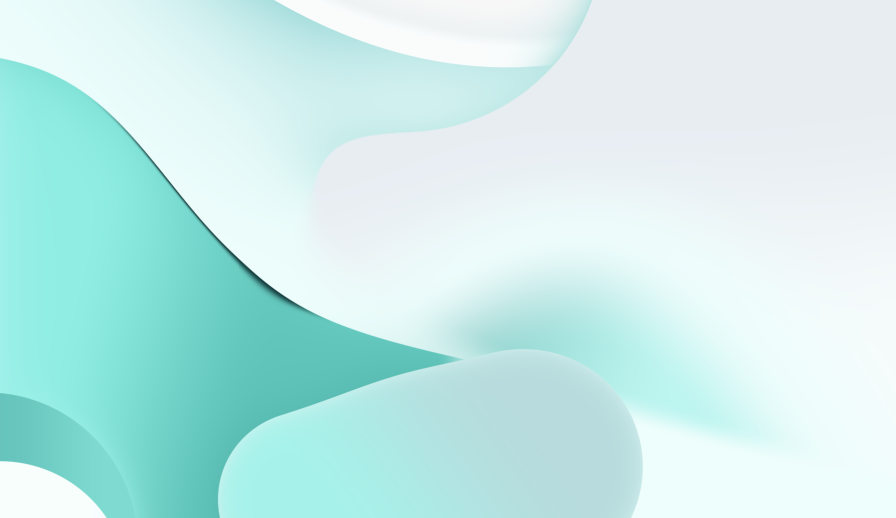
Give the GLSL for this background, as a Shadertoy shader.

```glsl
// Soft mint and teal waves with a pale petal, a hazy hill and a smooth pebble.

// Antialiased coverage of the inside (d < 0) of a shape
float fill(float d) {
    float w = 0.8 / iResolution.y;
    return 1.0 - smoothstep(-w, w, d);
}

// Smooth maximum: rounds the corner where two regions intersect
float smoothMax(float a, float b, float k) {
    float h = max(k - abs(a - b), 0.0) / k;
    return max(a, b) + h * h * k * 0.25;
}

// Distance to the hull of two circles
float taperedCapsule(vec2 p, vec2 a, float ra, vec2 b, float rb) {
    vec2 axis = b - a;
    float len = length(axis);
    axis /= len;
    vec2 q = p - a;
    float across = abs(q.x * axis.y - q.y * axis.x);
    float slope = (rb - ra) / len;
    float t = dot(q, axis) + across * slope / sqrt(1.0 - slope * slope);
    t = clamp(t / len, 0.0, 1.0);
    return length(q - axis * len * t) - mix(ra, rb, t);
}

// Hazy grey field with a blurred mint hill and a white glow along its crest
vec3 backdrop(vec2 p) {
    vec3 col = mix(vec3(0.91, 0.93, 0.95), vec3(0.965, 0.985, 0.985),
                   smoothstep(0.25, 0.75, p.y + 0.15 * (p.x - 1.2)));
    float dx = p.x - 1.121;
    float k = dx > 0.0 ? 2.0 : 1.4;
    float d = (p.y - 0.505 - k * dx * dx) / sqrt(1.0 + 4.0 * k * k * dx * dx);
    col = mix(col, vec3(0.93, 0.995, 0.99), 0.85 * exp(-pow((d + 0.04) / 0.11, 2.0)));
    vec3 hill = mix(vec3(0.54, 0.81, 0.79), vec3(0.74, 0.96, 0.94),
                    smoothstep(0.8, 1.35, p.x + 0.35 * (p.y - 0.65)));
    return mix(col, hill, smoothstep(-0.06, 0.17, d));
}

// Pale ribbon, shaded beneath the petal and beside its right rim
vec3 ribbon(vec2 p, float belowPetal, float rim) {
    vec3 col = vec3(0.935, 0.995, 0.99);
    float under = exp(-max(belowPetal, 0.0) / 0.13);
    under *= mix(0.55, 1.0, smoothstep(0.0, 0.5, p.x)) * mix(1.0, 0.6, smoothstep(0.55, 0.85, p.x));
    col = mix(col, vec3(0.66, 0.87, 0.87), under);
    float corner = exp(-max(rim, 0.0) / 0.05) * (1.0 - smoothstep(0.25, 0.45, p.y));
    return mix(col, vec3(0.70, 0.89, 0.88), 0.6 * corner);
}

// White petal with a bright lower rim and a teal shadow on the right
vec3 petal(vec2 p, float depth, float bowl) {
    vec3 col = mix(vec3(0.98, 0.99, 0.99), vec3(0.93, 0.95, 0.955),
                   smoothstep(0.01, 0.04, depth - 0.03 * (1.0 - abs(p.x - 0.8))));
    col = mix(col, vec3(0.97), smoothstep(0.05, 0.13, depth));
    return mix(col, vec3(0.66, 0.87, 0.86), 0.75 * exp(bowl / 0.035) * smoothstep(0.9, 1.08, p.x));
}

// Large teal wave: bright at the left, deeper along its tail and base
vec3 tealWave(vec2 p, float depth) {
    vec3 col = mix(vec3(0.56, 0.93, 0.89), vec3(0.38, 0.77, 0.73),
                   smoothstep(0.12, 0.58, p.x + 0.3 * (p.y - 0.55)));
    col = mix(col, vec3(0.66, 0.95, 0.93), 0.6 * exp(-max(p.x, 0.0) / 0.05));
    col = mix(col, vec3(0.42, 0.82, 0.78), 0.4 * exp(-depth / 0.05));
    float line = 0.0035 + 0.007 * exp(-pow((p.x - 0.51) / 0.07, 2.0));
    float along = smoothstep(0.15, 0.32, p.x) * (1.0 - smoothstep(0.54, 0.64, p.x));
    return mix(col, vec3(0.02, 0.14, 0.15), 0.85 * along * exp(-pow(depth / line, 2.0)));
}

void mainImage(out vec4 fragColor, in vec2 fragCoord) {
    // Canvas height is one unit; y runs down from the top
    vec2 p = fragCoord / iResolution.xy;
    p = vec2(p.x * 1.722, 1.0 - p.y);
    vec3 col = backdrop(p);

    // Ribbon: its right rim dissolves towards the bottom
    float bowl = length(p - vec2(0.778, -0.126)) - 0.381;
    float bend = max(p.y - 0.42, 0.0);
    float rim = smoothMax(-bowl, 0.596 + 4.5 * bend * bend - p.x, 0.205);
    float soft = 0.002 + 0.11 * smoothstep(0.32, 0.62, p.y);
    float dx = p.x - 0.975;
    float belowPetal = (p.y - 0.13 + 0.647 * dx * dx) / sqrt(1.0 + 1.675 * dx * dx);
    col = mix(col, ribbon(p, belowPetal, rim), smoothstep(-soft, soft, rim));

    // Petal
    col = mix(col, petal(p, -belowPetal, bowl), fill(max(belowPetal, bowl)));

    // Teal wave below an S-shaped crest
    float s = tanh((p.x - 0.325) / 0.206);
    float tail = p.x - 0.46;
    float crest = 0.349 + 0.258 * s + 0.1025 * (tail + sqrt(tail * tail + 0.001));
    float slope = 1.25 * (1.0 - s * s) + 0.2 * step(0.0, tail);
    float depth = (p.y - crest) / sqrt(1.0 + slope * slope);
    float tailEnd = 1.0 - smoothstep(0.84, 0.92, p.x);
    col = mix(col, tealWave(p, depth), fill(-depth) * tailEnd);

    // Nested arcs in the lower left corner
    float outer = length(p - vec2(-0.027, 1.049)) - 0.2915;
    float inner = length(p - vec2(0.0, 1.137)) - 0.2466;
    col = mix(col, vec3(0.62, 0.94, 0.91), 0.5 * exp(-max(outer, 0.0) / 0.025) * step(0.0, -depth + 1.0));
    vec3 band = mix(vec3(0.40, 0.77, 0.74), vec3(0.50, 0.86, 0.82), smoothstep(0.0, 0.22, p.x));
    col = mix(col, band, fill(outer));
    col = mix(col, vec3(0.97, 0.995, 0.99), fill(inner));

    // Front pebble with a pale rim and a soft shadow
    float pebble = taperedCapsule(p, vec2(0.587, 0.964), 0.168, vec2(1.009, 0.901), 0.2265);
    pebble -= 0.012 * exp(-pow((p.x - 0.76) / 0.14, 2.0));
    float shade = exp(-max(pebble, 0.0) / 0.05) * (1.0 - smoothstep(0.7, 1.05, p.x));
    col = mix(col, vec3(0.30, 0.68, 0.65), 0.35 * shade);
    vec3 stone = mix(vec3(0.65, 0.95, 0.92), vec3(0.72, 0.86, 0.865),
                     smoothstep(0.5, 1.05, p.x - 0.7 * (p.y - 0.85)));
    stone = mix(stone, vec3(0.83, 0.95, 0.94), 0.6 * exp(min(pebble, 0.0) / 0.018));
    col = mix(col, stone, fill(pebble));

    fragColor = vec4(col, 1.0);
}
```
